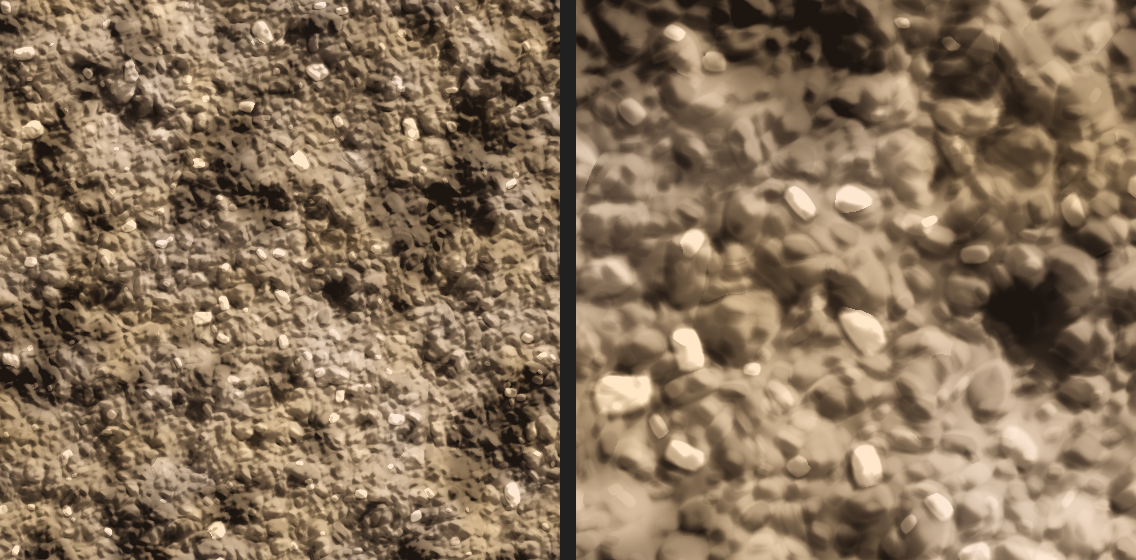
Left: the whole. Right: its middle third, enlarged.
Reproduce this texture procedurally as a Shadertoy shader.

```glsl
// Rough gravelly soil: crumbly grains, dark hollows and pale pebbles in low raking light.
#define GRAIN_CELLS 29.0
#define GRAIN_RELIEF 0.64
#define GROUND_RELIEF 0.54
#define LIGHT_DIR vec2(0.6, 0.8)
#define LIGHT_SLOPE 0.62
#define SOFTNESS 0.0036
#define BASE_TONE 0.572
#define SLOPE_CONTRAST 0.25
#define SHADOW_DEPTH 0.55
#define HOLLOW_DEPTH 0.27
#define PEBBLE_SHARE 0.035

// Sine-free hashes
float hash1(vec2 p) {
    vec3 q = fract(vec3(p.xyx) * 0.1031);
    q += dot(q, q.yzx + 33.33);
    return fract((q.x + q.y) * q.z);
}

vec3 hash3(vec2 p) {
    vec3 q = fract(vec3(p.xyx) * vec3(0.1031, 0.1030, 0.0973));
    q += dot(q, q.yxz + 33.33);
    return fract((q.xxy + q.yzz) * q.zyx);
}

float noise(vec2 p) {
    vec2 i = floor(p), f = fract(p);
    f = f * f * (3.0 - 2.0 * f);
    float low = mix(hash1(i), hash1(i + vec2(1, 0)), f.x);
    float high = mix(hash1(i + vec2(0, 1)), hash1(i + vec2(1, 1)), f.x);
    return mix(low, high, f.y);
}

mat2 rotation(float angle) {
    float c = cos(angle), s = sin(angle);
    return mat2(c, -s, s, c);
}

// One layer of angular domed grains: x = height, y = brightness offset
vec2 grains(vec2 p, float cells, float seed) {
    p *= cells;
    vec2 home = floor(p), best = vec2(0.0);
    for (int y = -1; y <= 1; y++)
    for (int x = -1; x <= 1; x++) {
        vec2 cell = home + vec2(x, y);
        vec3 place = hash3(cell + seed);
        vec3 kind = hash3(cell + seed + 57.0);
        float radius = mix(0.28, 0.65, place.z * place.z);
        vec2 q = p - cell - 0.2 - 0.6 * place.xy;
        q = rotation(-0.6 + 2.2 * (kind.x - 0.5)) * q;
        q *= vec2(0.88, mix(1.0, 1.5, kind.y)) / radius;
        float r = mix(length(q), max(abs(q.x), abs(q.y)), 0.4);
        float dome = max(1.0 - r * r, 0.0);
        float height = dome * radius;
        if (height > best.x) {
            float pale = step(1.0 - PEBBLE_SHARE, kind.z) * 0.3;
            float tint = 0.22 * (fract(kind.z * 7.0) - 0.5) + pale;
            best = vec2(height, tint * smoothstep(0.0, 0.5, dome));
        }
    }
    return vec2(best.x * GRAIN_RELIEF / cells, best.y);
}

// Crumbly ground plus two grain sizes: x = height, y = brightness offset
vec2 soil(vec2 p) {
    float ground = 0.0, frequency = 9.0;
    vec2 q = p;
    for (int i = 0; i < 5; i++) {
        ground += noise(q * frequency + 13.0) * GROUND_RELIEF / frequency;
        q = rotation(0.65) * q + 4.0;
        frequency *= 2.0;
    }
    vec2 coarse = grains(p, GRAIN_CELLS, 110.0);
    vec2 fine = grains(rotation(0.4) * p + 3.0, GRAIN_CELLS * 2.1, 310.0);
    return vec2(ground + coarse.x + fine.x, coarse.y + 0.6 * fine.y);
}

// Brown ramp from shadow to sunlit cream
vec3 soilColor(float tone) {
    return tone * vec3(1.0, 0.735 + 0.17 * tone, 0.565 + 0.23 * tone * tone);
}

void mainImage(out vec4 fragColor, in vec2 fragCoord) {
    vec2 uv = fragCoord / iResolution.y;

    // Bend the grid slightly so that grains become irregular lumps
    vec2 bend = vec2(noise(uv * 33.0 + 5.0), noise(uv * 33.0 + 71.0)) - 0.5;
    vec2 p = uv + 0.009 * bend + 2.0;

    // Relief: slopes facing the light are bright
    vec2 here = soil(p);
    float back = soil(p - LIGHT_DIR * SOFTNESS).x;
    float front = soil(p + LIGHT_DIR * SOFTNESS).x;
    float slope = 1.6 * (back - front) / (2.0 * SOFTNESS);

    // Soft cast shadows
    float blocked = 0.0;
    for (int i = 1; i <= 5; i++) {
        float reach = float(i) * 0.008;
        blocked = max(blocked, soil(p + LIGHT_DIR * reach).x - here.x - LIGHT_SLOPE * reach);
    }
    float shadow = smoothstep(0.0, 0.012, blocked);

    // Broad pale areas and deep hollows
    float broad = noise(uv * 3.2 + 21.0) - 0.5;
    float pits = 0.6 * noise(p * vec2(12.0, 9.5) + 40.0) + 0.4 * noise(p * 25.0 + 90.0);
    float hollow = smoothstep(0.46, 0.74, pits - 0.14 * broad);

    float tone = BASE_TONE + SLOPE_CONTRAST * slope / sqrt(1.0 + slope * slope);
    tone += here.y + 0.2 * broad - HOLLOW_DEPTH * hollow;
    tone *= 1.0 - SHADOW_DEPTH * shadow;
    tone = clamp(tone, 0.11, 1.0);

    // Patches of ochre and grey
    float warmth = noise(uv * 14.0 + 130.0) - 0.5;
    vec3 color = soilColor(tone) * (1.0 + warmth * vec3(0.03, 0.0, -0.13));
    fragColor = vec4(color, 1.0);
}
```
